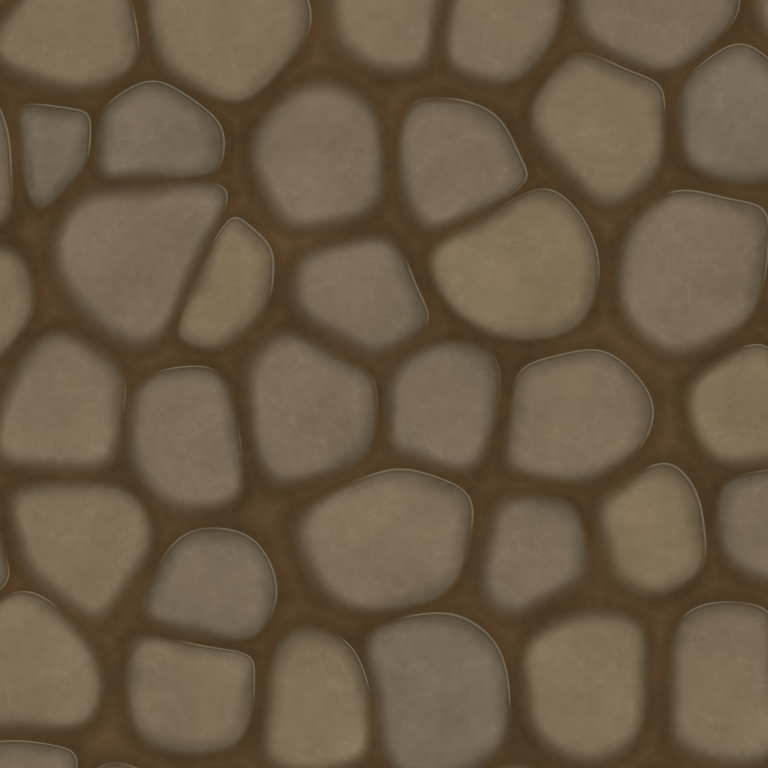
Write a WebGL 2 fragment shader that draws this texture.

```glsl
#version 300 es
precision highp float;
// Rounded cobbles half sunk in brown soil. Each stone is a smooth convex blob
// fitted between its neighbours on a jittered grid, by a power norm of the
// distances to them; gradient noise adds wear, veins, grain and buried edges.

uniform vec2 u_resolution;
out vec4 fragColor;

const float GRID = 5.5;   // stones across the canvas

vec3 hash3(vec2 p) {
    vec3 q = fract(p.xyx * vec3(0.1031, 0.1030, 0.0973) + 0.37);
    q += dot(q, q.yxz + 33.33);
    return fract((q.xxy + q.yzz) * q.zyx);
}

float corner(vec2 cell, vec2 offset) {
    float angle = 6.2832 * hash3(cell + 71.0).x;
    return dot(vec2(cos(angle), sin(angle)), offset);
}

float gradientNoise(vec2 p) {
    vec2 i = floor(p), f = fract(p);
    vec2 u = f * f * f * (f * (f * 6.0 - 15.0) + 10.0);
    vec2 e = vec2(1.0, 0.0);
    return mix(mix(corner(i, f), corner(i + e.xy, f - e.xy), u.x),
               mix(corner(i + e.yx, f - e.yx), corner(i + e.xx, f - e.xx), u.x), u.y);
}

float fbm(vec2 p) {
    float sum = 0.0, gain = 0.6;
    for (int i = 0; i < 5; i++) {
        sum += gain * gradientNoise(p);
        p = mat2(1.6, 1.2, -1.2, 1.6) * p + 9.7;
        gain *= 0.55;
    }
    return sum;
}

// xy: centre of the stone in a cell, z: its relative size
vec3 stoneSeed(vec2 cell) {
    vec3 h = hash3(cell + 17.0);
    float stagger = 0.5 * mod(cell.y, 2.0) - 0.25;
    return vec3(cell + 0.5 + 0.62 * (h.xy - 0.5) + vec2(stagger, 0.0), h.z);
}

// Radial distance to the outline of one stone, positive inside
float stoneDepth(vec2 p, vec2 cell) {
    vec3 seed = stoneSeed(cell);
    vec2 local = p - seed.xy + 1e-4;
    float sum = 1e-12;
    for (int y = -2; y <= 2; y++)
    for (int x = -2; x <= 2; x++) {
        if (x == 0 && y == 0) continue;
        vec3 other = stoneSeed(cell + vec2(x, y));
        vec2 gap = other.xy - seed.xy;
        float share = 0.5 + 0.16 * (seed.z - other.z);
        float t = max(dot(local, gap) / (dot(gap, gap) * share), 0.0);
        sum += t * t * t * t * t * t;
    }
    float gauge = pow(sum, 1.0 / 6.0);
    float fill = mix(0.84, 0.99, hash3(cell + 5.0).x);
    return length(local) * (fill / gauge - 1.0);
}

void main() {
    vec2 uv = gl_FragCoord.xy / u_resolution.y;
    float pixel = 1.0 / u_resolution.y;

    // Nearest stone, on slightly warped coordinates
    vec2 p = uv * GRID;
    p += 0.09 * vec2(gradientNoise(p * 1.3), gradientNoise(p * 1.3 + 40.0));
    float depth = -10.0;
    vec2 id = vec2(0.0);
    for (int y = -1; y <= 1; y++)
    for (int x = -1; x <= 1; x++) {
        vec2 cell = floor(p) + vec2(x, y);
        float d = stoneDepth(p, cell);
        if (d > depth) { depth = d; id = cell; }
    }
    depth /= GRID;
    vec3 rnd = hash3(id + 29.0);
    vec2 side = normalize(p - stoneSeed(id).xy + 1e-4);

    // Surface noises
    float cloud = fbm(uv * 9.0 + rnd.xy * 20.0);
    float soilCloud = fbm(uv * 8.0 + 3.0);
    float grain = fbm(uv * 70.0);
    float vein = 1.0 - smoothstep(0.0, 0.035, abs(fbm(uv * 7.0 + rnd.yz * 30.0)));

    // Soil: lighter in the open, dark beside the stones
    vec3 soil = mix(vec3(0.30, 0.23, 0.14), vec3(0.355, 0.272, 0.178),
                    smoothstep(0.004, 0.035, -depth + 0.012 * soilCloud));
    soil += vec3(0.07, 0.045, 0.03) * soilCloud + 0.022 * grain;

    // Stone: grey to tan, shaded towards its outline
    vec3 stone = mix(vec3(0.455, 0.405, 0.332), vec3(0.502, 0.438, 0.332), rnd.x);
    stone += vec3(0.06, 0.055, 0.05) * cloud + 0.025 * grain + 0.014 * vein;
    stone *= mix(0.76, 1.0, smoothstep(-0.004, 0.026, depth + 0.008 * cloud));

    // Edges turn from crisp to buried around each stone
    float buried = smoothstep(-0.5, 0.9, gradientNoise(uv * 8.0 + 13.0)
                 - 0.4 * dot(side, vec2(0.7, 0.7)) + 0.9 * (rnd.y - 0.4));
    float width = mix(0.003, 0.019, buried) + pixel;
    float cover = smoothstep(-width, width, depth - 0.4 * buried * (0.012 + 0.02 * cloud));
    vec3 color = mix(soil, stone, cover);

    // Thin pale rim on a few crisp edges
    float rim = 1.0 - smoothstep(0.0, 0.001 + pixel, abs(depth + 0.002));
    rim *= smoothstep(0.22, 0.05, buried) * smoothstep(0.0, 0.6, dot(side, vec2(0.5, 0.85)));
    color = mix(color, vec3(0.52, 0.52, 0.49), 0.6 * rim);

    fragColor = vec4(color, 1.0);
}
```
